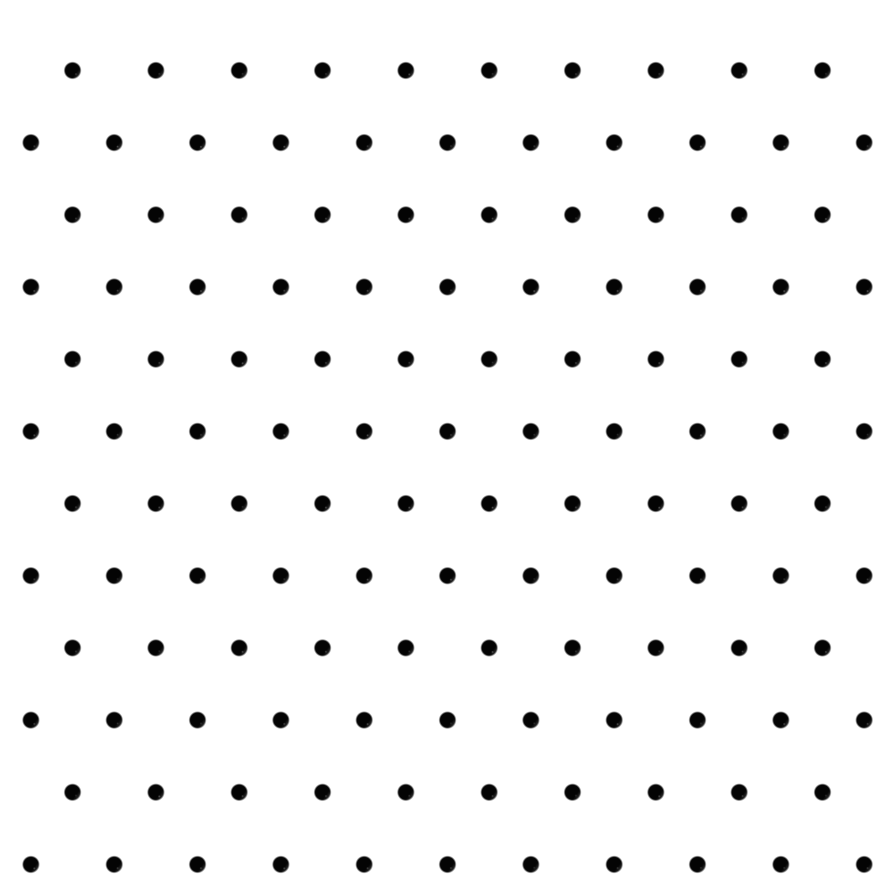
A Shadertoy shader for this pattern:

```glsl
// Small black beads on white in a staggered lattice: twelve rows that
// alternate eleven and ten beads. Each pixel finds its nearest lattice site,
// then shades a soft-edged disc with a faint glint that varies per bead.

const vec2 FIRST_BEAD = vec2(0.0345, 0.0352);
const vec2 SPACING = vec2(0.0930, 0.08056);
const float ROWS = 12.0;
const float LONG_ROW = 11.0;
const float RADIUS = 0.0090;
const float EDGE = 0.0014;

const vec3 PAPER = vec3(1.0);
const vec3 INK = vec3(0.015);
const vec3 GLINT = vec3(0.42);

// Sineless hash of a lattice site, 0 to 1
float hash21(vec2 p) {
    vec3 q = fract(vec3(p.xyx) * 0.1031);
    q += dot(q, q.yzx + 33.33);
    return fract((q.x + q.y) * q.z);
}

// Soft coverage of a disc
float disc(vec2 p, float radius, float softness) {
    return 1.0 - smoothstep(-softness, softness, length(p) - radius);
}

// Nearest site as column and row; odd rows shift by half a column
vec2 nearestSite(vec2 p, out vec2 offset) {
    vec2 grid = (p - FIRST_BEAD) / SPACING;
    float row = round(grid.y);
    float shift = 0.5 * mod(row, 2.0);
    float column = round(grid.x - shift);
    offset = (grid - vec2(column + shift, row)) * SPACING;
    return vec2(column, row);
}

// 1 for sites inside the lattice, 0 outside
float isOccupied(vec2 site) {
    float lastColumn = LONG_ROW - 1.0 - mod(site.y, 2.0);
    vec2 lastSite = vec2(lastColumn, ROWS - 1.0);
    vec2 inside = step(vec2(-0.5), site) * step(site, lastSite + 0.5);
    return inside.x * inside.y;
}

// Dark bead, slightly worn toward its lower right
vec3 beadColor(vec2 p, float variation) {
    vec2 glintCentre = RADIUS * vec2(0.42, -0.40 - 0.12 * variation);
    float glint = disc(p - glintCentre, 0.0008, 0.0012);
    float rim = smoothstep(0.45, 1.0, dot(p, vec2(0.8, -0.6)) / RADIUS);
    vec3 color = mix(INK, GLINT, 0.35 * rim);
    return mix(color, GLINT, glint * mix(0.3, 0.8, variation));
}

void mainImage(out vec4 fragColor, in vec2 fragCoord) {
    vec2 uv = fragCoord / iResolution.xy;
    float pixel = 1.0 / min(iResolution.x, iResolution.y);

    vec2 offset;
    vec2 site = nearestSite(uv, offset);
    float variation = hash21(site + 7.0);

    float softness = max(EDGE, 0.75 * pixel);
    float coverage = disc(offset, RADIUS, softness) * isOccupied(site);
    vec3 color = mix(PAPER, beadColor(offset, variation), coverage);
    fragColor = vec4(color, 1.0);
}
```
